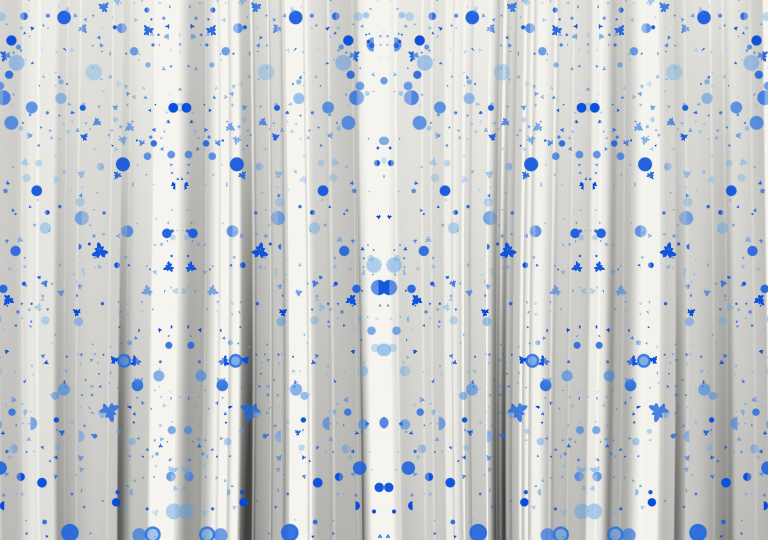
Reproduce this background procedurally as a Shadertoy shader.

```glsl
// Silvery draped cloth spattered with blue ink.
// Vertical folds are jittered 1D cellular strips over layered sines; the ink
// is cellular discs, blots, rings and specks in a mirrored, repeating panel.

const vec3 CLOTH_WARMTH = vec3(1.0, 0.998, 0.978);
const vec3 INK_DEEP = vec3(0.01, 0.28, 0.86);
const vec3 INK_LIGHT = vec3(0.38, 0.68, 0.92);
const float HIGHLIGHT = 0.96;      // tone of the bright strips
const float TONE_BOTTOM = 0.73;
const float TONE_TOP = 0.87;
const float PANEL_WIDTH = 0.378;   // ink mirrors at each panel edge
const float FOLD_LEAN = 0.007;

vec4 hash4(vec2 c) {
    vec4 q = fract(c.xyxy * vec4(0.1031, 0.1030, 0.0973, 0.1099));
    q += dot(q, q.wzxy + 33.33);
    return fract((q.xxyz + q.yzzw) * q.zywx);
}

// Irregular strips with one crisp edge and one fading edge.
float strips(float x, float spacing, float width, float plateau, float seed) {
    float cell = floor(x / spacing);
    float strip = 0.0;
    for (int i = -1; i <= 1; i++) {
        float id = cell + float(i);
        vec4 h = hash4(vec2(id, seed));
        float d = x - (id + 0.2 + 0.6 * h.x) * spacing;
        d *= h.y < 0.5 ? -1.0 : 1.0;
        float w = width * mix(0.4, 1.0, h.z);
        float edge = max(0.08 * w, 0.7 / iResolution.y);
        float profile = smoothstep(-edge, edge, d) * (1.0 - smoothstep(plateau * w, w, d));
        strip = max(strip, profile * mix(0.5, 1.0, h.w));
    }
    return strip;
}

float clothTone(vec2 p) {
    float y = p.y;
    float x = p.x + 4.0 + FOLD_LEAN * sin(2.2 * y + 8.0 * p.x);

    // Soft body of the cloth, darker towards the hem
    float tone = mix(TONE_BOTTOM, TONE_TOP, y);
    tone += 0.05 * sin(17.0 * x + 1.5 * sin(7.0 * x)) + 0.025 * sin(41.0 * x + 2.0 * y);
    tone -= mix(0.30, 0.07, y) * strips(x, 0.23, 0.14, 0.0, 3.0);

    // Bright strips, then tight creases
    float bright = min(1.0, 1.35 * strips(x, 0.14, 0.085, 0.55, 11.0));
    tone = mix(tone, HIGHLIGHT, bright);
    tone -= mix(0.50, 0.06, smoothstep(0.0, 0.8, y)) * strips(x, 0.27, 0.030, 0.1, 23.0);

    // Fine streaks gather in bundles
    float bundle = smoothstep(-0.3, 0.8, sin(9.0 * x + 1.7 * sin(4.0 * x)));
    tone -= mix(0.22, 0.12, y) * bundle * strips(x, 0.035, 0.012, 0.1, 37.0);
    tone += 0.20 * mix(0.3, 1.0, bundle) * strips(x, 0.041, 0.008, 0.3, 53.0);
    return clamp(tone, 0.25, HIGHLIGHT);
}

// Lays one scattered layer of ink over the colour.
vec3 spatter(vec3 color, vec2 p, float size, vec2 radii, float density, float ragged, float seed) {
    float px = 0.8 / iResolution.y;
    vec2 cell = floor(p / size);
    for (int j = -1; j <= 1; j++)
    for (int i = -1; i <= 1; i++) {
        vec2 id = cell + vec2(i, j);
        vec4 place = hash4(id + seed);
        if (place.z > density) continue;
        vec4 look = hash4(id + seed + 71.3);
        vec2 d = p - (id + 0.12 + 0.76 * place.xy) * size;
        float radius = mix(radii.x, radii.y, place.w);

        // Some drops have a torn outline
        float angle = atan(d.y, d.x);
        float torn = 0.28 * sin(3.0 * angle + 40.0 * look.x) + 0.22 * sin(7.0 * angle + 30.0 * look.y);
        float dist = length(d) - radius * (1.0 + torn * step(look.z, ragged));
        float cover = 1.0 - smoothstep(-px, px, dist);

        // Two-toned halves, half discs and rings
        float side = smoothstep(-px, px, look.y < 0.5 ? d.x : -d.x);
        float halfTone = look.w < 0.12 ? 0.0 : (look.w < 0.38 ? 0.65 : 1.0);
        float shade = look.x;
        float alpha = mix(1.0, 0.32, shade) * mix(1.0, halfTone, side);
        float rim = 1.0 - smoothstep(0.0008, 0.0008 + 2.0 * px, abs(dist + 0.001));
        float ringed = step(0.93, look.w) * step(0.008, radius);
        color = mix(color, mix(INK_DEEP, INK_LIGHT, shade), cover * alpha);
        color = mix(color, mix(INK_DEEP, INK_LIGHT, 0.35), rim * ringed * 0.8);
    }
    return color;
}

void mainImage(out vec4 fragColor, in vec2 fragCoord) {
    vec2 p = fragCoord / iResolution.y;
    vec3 color = clothTone(p) * CLOTH_WARMTH;

    // Mirrored ink panels
    float fromCentre = p.x - 0.5 * iResolution.x / iResolution.y;
    vec2 q = vec2(abs(mod(fromCentre + PANEL_WIDTH, 2.0 * PANEL_WIDTH) - PANEL_WIDTH), p.y) + 2.0;

    // Specks thicken around loose clusters
    float cluster = 0.5 + 0.5 * sin(31.0 * q.x + 2.0 * sin(17.0 * q.y)) * sin(27.0 * q.y + 1.5 * sin(23.0 * q.x));
    color = spatter(color, q, 0.058, vec2(0.008, 0.0155), 0.46, 0.10, 5.0);
    color = spatter(color, q, 0.034, vec2(0.003, 0.0080), 0.34, 0.45, 19.0);
    color = spatter(color, q, 0.016, vec2(0.0010, 0.0032), 0.06 + 0.36 * cluster, 0.60, 43.0);

    fragColor = vec4(color, 1.0);
}
```
